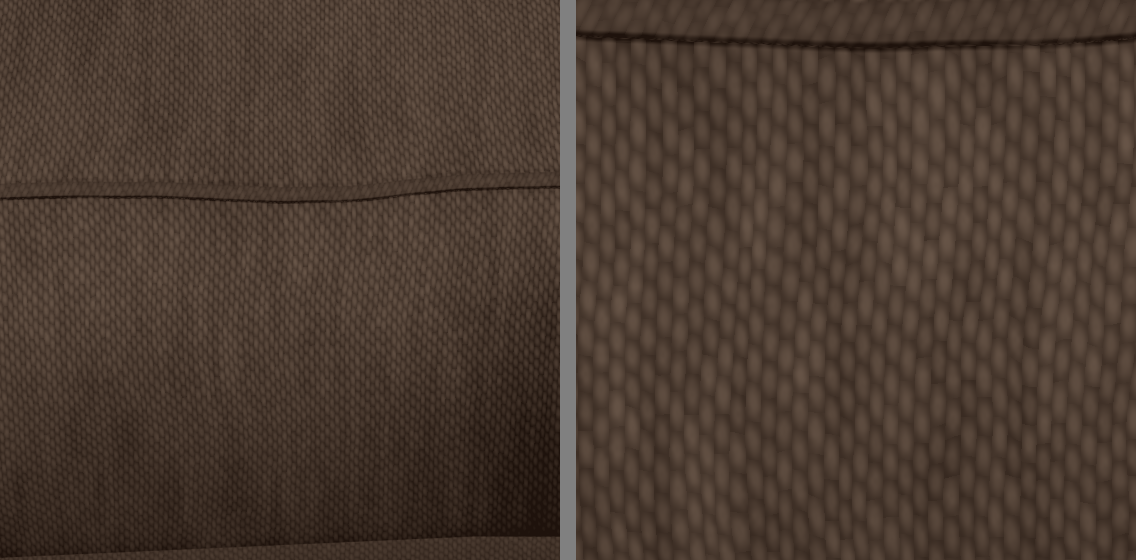
Left: the whole. Right: its middle third, enlarged.
Write a three.js fragment shader that draws this texture.

```glsl
varying vec2 vUv;

float hash(vec2 p) {
  vec3 q = fract(vec3(p.xyx) * 0.1031);
  q += dot(q, q.yzx + 33.33);
  return fract((q.x + q.y) * q.z);
}

float noise(vec2 p) {
  vec2 i = floor(p), f = fract(p);
  f = f * f * (3.0 - 2.0 * f);
  return mix(mix(hash(i), hash(i + vec2(1.0, 0.0)), f.x),
             mix(hash(i + vec2(0.0, 1.0)), hash(i + 1.0), f.x), f.y);
}

// Rounded stitches, every other column shifted by half a stitch
float weave(vec2 p) {
  p += 0.35 * (vec2(noise(p * 0.45), noise(p * 0.45 + 57.0)) - 0.5);
  float column = floor(p.x);
  p.y += 0.5 * mod(column, 2.0) + 0.12 * hash(vec2(column, 3.0));
  vec2 cell = floor(p);
  vec2 f = fract(p) - 0.5;
  f.x += 0.22 * f.y;
  float stitch = smoothstep(0.68, 0.08, length(f * vec2(0.95, 1.05)));
  return stitch - 0.5 + 0.3 * (hash(cell) - 0.5);
}

float seamHeight(float x) {
  return 0.643 + 0.018 * smoothstep(0.6, 0.85, x)
       + 0.004 * sin(x * 8.0) + 0.004 * (noise(vec2(x * 14.0, 2.0)) - 0.5);
}

void main() {
  vec2 uv = vUv;
  float aboveSeam = uv.y - seamHeight(uv.x);
  float aboveHem = uv.y - min(0.004 + 0.045 * uv.x, 0.042);
  float upper = smoothstep(-0.001, 0.001, aboveSeam);
  float piping = upper * smoothstep(0.029, 0.025, aboveSeam);
  float hem = smoothstep(0.0015, -0.0015, aboveHem);

  // Cloth threads, leaning at the sides and packed tighter at top and bottom
  float lean = (uv.y - 0.55) * (0.5 - uv.x) * mix(0.12, -0.3, upper);
  float bend = 0.012 * noise(uv * vec2(3.0, 5.0));
  float rise = uv.y - 0.55;
  vec2 thread = vec2((uv.x + lean + bend) * 108.0,
                     42.0 * uv.y + 28.0 * rise * rise * rise + 0.8 * noise(uv * 7.0));
  float cloth = weave(thread + vec2(0.0, 7.3 * upper));
  float cord = weave(vec2(uv.x * 108.0 - aboveSeam * 45.0, aboveSeam * 48.0));
  float fold = weave(vec2(uv.x * 120.0, aboveHem * 75.0));

  // Broad light falling off below and to the right
  float tone = mix(0.1, 0.68, smoothstep(-0.06, 0.56, uv.y));
  tone -= 0.34 * smoothstep(0.72, 1.05, uv.x + 0.08 * noise(uv * 6.0)) * smoothstep(0.62, 0.4, uv.y);
  tone -= 0.06 * smoothstep(0.5, 0.0, uv.x) * smoothstep(0.75, 1.0, uv.y);
  tone += 0.12 * (noise(uv * vec2(5.0, 4.0)) - 0.5);

  // Uneven yarn drawn out along the columns
  tone += 0.16 * (noise(vec2(thread.x * 0.5, uv.y * 9.0)) - 0.5);
  tone += 0.1 * (noise(vec2(uv.x * 22.0, uv.y * 5.0)) - 0.5);
  tone += cloth * mix(0.34, 0.52, smoothstep(0.0, 0.5, uv.y));

  // Rounded piping with a dark crease under it
  float bulge = 1.0 - pow(abs(aboveSeam / 0.014 - 1.0), 2.0);
  tone = mix(tone, 0.42 + 0.2 * bulge + 0.3 * cord, piping);
  tone -= 0.14 * smoothstep(0.006, 0.0, abs(aboveSeam - 0.03));
  float crease = smoothstep(0.0042, 0.0008, abs(aboveSeam));
  tone -= crease * (0.45 + 0.35 * noise(vec2(uv.x * 40.0, 8.0)));
  tone -= 0.1 * (1.0 - upper) * exp(aboveSeam * 90.0);

  // Lower fold and the shadow resting on it
  tone -= 0.25 * exp(-max(aboveHem, 0.0) * 70.0);
  tone = mix(tone, 0.42 + 0.3 * fold + aboveHem * 2.0, hem);

  // Fine fibre grain
  tone += 0.09 * (noise(uv * vec2(330.0, 250.0)) - 0.5);
  vec3 color = mix(vec3(0.17, 0.12, 0.09), vec3(0.38, 0.31, 0.26), clamp(tone, -0.25, 1.15));
  gl_FragColor = vec4(color, 1.0);
}
```
